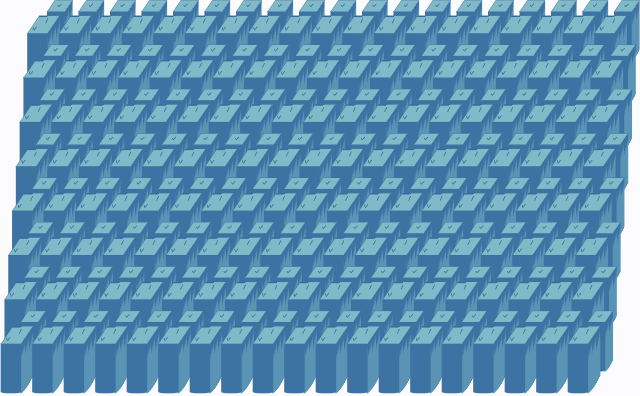
A Shadertoy shader for this pattern:

```glsl
// Draws a slanted field of paired blue blocks, stacked in overlapping rows, back to front.

const vec2  CANVAS      = vec2(768.0, 474.0);  // design units across and down
const int   ROWS        = 8;
const float COLUMNS     = 19.0;
const vec2  FIRST       = vec2(0.8, 62.2);     // front top-left corner of the lowest block
const float PITCH       = 37.8;                // step between columns
const vec2  ROW_STEP    = vec2(4.55, 53.1);    // step between rows
const vec2  BACK_OFFSET = vec2(23.7, 26.0);    // small block behind its large one
const vec2  LARGE_TOP   = vec2(24.6, 21.5);    // width and depth of the lids
const vec2  SMALL_TOP   = vec2(21.4, 13.8);
const float SHEAR       = 0.68;                // sideways lean of the lids
const float BLOCK_H     = 59.0;
const float OUTLINE     = 0.4;
const float STROKE      = 0.45;
const float TOOTH_W     = 4.9;                 // ragged shadow on the side faces
const float TOOTH_H     = 15.0;
const float DIM_BAND    = 4.0;                 // half shade below the ragged shadow

const vec3 PAPER    = vec3(0.99, 0.99, 1.00);
const vec3 FRONT    = vec3(0.24, 0.45, 0.64);
const vec3 LID      = vec3(0.50, 0.73, 0.79);
const vec3 SIDE     = vec3(0.35, 0.58, 0.71);
const vec3 HALF_DIM = vec3(0.29, 0.51, 0.67);
const vec3 INK      = vec3(0.22, 0.42, 0.61);

float pixelSize;

float hash(float n) { return fract(sin(n * 91.7) * 437.5); }

float cover(float d) { return clamp(0.5 - d / pixelSize, 0.0, 1.0); }

void paint(inout vec3 col, vec3 ink, float d) { col = mix(col, ink, cover(d)); }

// Signed distance to the span lo..hi
float span(float x, float lo, float hi) { return max(lo - x, x - hi); }

float segment(vec2 p, vec2 a, vec2 b) {
    vec2 ab = b - a;
    return length(p - a - ab * clamp(dot(p - a, ab) / dot(ab, ab), 0.0, 1.0));
}

// Depth of the ragged shadow below the lid edge
float raggedEdge(float x) {
    float tooth = floor(x / TOOTH_W);
    float rise = fract(x / TOOTH_W);
    return 4.0 + TOOTH_H * (0.5 + 0.5 * hash(tooth + 3.0)) * (1.0 - rise);
}

void drawSide(inout vec3 col, vec2 p, vec2 top) {
    float x = p.x - top.x;
    float width = top.y * SHEAR;
    float edge = clamp(x / SHEAR, 0.0, top.y);
    float below = edge - p.y;
    // Base sweeps up in a curve to the far corner
    float base = -BLOCK_H + edge * (0.5 + 0.5 * clamp(x / width, 0.0, 1.0));
    float shape = max(span(x, -1.0, width), span(p.y, base, edge));
    float ragged = raggedEdge(x);
    vec3 tone = mix(SIDE, HALF_DIM, cover((below - ragged - DIM_BAND) * 0.35));
    tone = mix(tone, FRONT, cover((below - ragged) * 0.35));
    paint(col, tone, shape);
}

void drawFront(inout vec3 col, vec2 p, vec2 top) {
    // Base curves up toward both corners
    float bend = 2.0 * p.x / top.x - 1.0;
    float base = -BLOCK_H + 1.5 * pow(abs(bend), 4.0);
    paint(col, FRONT, max(span(p.x, 0.0, top.x), span(p.y, base, 0.5)));
}

void drawLid(inout vec3 col, vec2 p, vec2 top, float notch) {
    float u = p.x - p.y * SHEAR;
    float lean = inversesqrt(1.0 + SHEAR * SHEAR);
    float sides = span(u, 0.0, top.x) * lean;
    float far = top.y - notch * (1.0 - smoothstep(0.40, 0.46, u / top.x));
    paint(col, INK, max(sides, span(p.y, 0.0, top.y)));
    paint(col, LID, max(sides, span(p.y, 0.0, far)) + OUTLINE);
}

void drawSmallBlock(inout vec3 col, vec2 p) {
    drawSide(col, p, SMALL_TOP);
    drawFront(col, p, SMALL_TOP);
    drawLid(col, p, SMALL_TOP, 0.0);
    // Tick
    vec2 foot = vec2(14.2, 6.2);
    float tick = min(segment(p, vec2(13.0, 7.8), foot), segment(p, foot, vec2(17.0, 9.2)));
    paint(col, INK, tick - STROKE);
}

void drawLargeBlock(inout vec3 col, vec2 p) {
    drawSide(col, p, LARGE_TOP);
    drawFront(col, p, LARGE_TOP);
    drawLid(col, p, LARGE_TOP, 1.4);
    // Small vee near the front, slash near the back
    vec2 foot = vec2(8.2, 4.0);
    float marks = min(segment(p, vec2(7.2, 7.0), foot), segment(p, foot, vec2(11.0, 7.6)));
    marks = min(marks, segment(p, vec2(22.4, 12.8), vec2(24.6, 17.4)));
    paint(col, INK, marks - STROKE);
}

// One row of equal blocks, left to right; only nearby columns are visited
void drawRow(inout vec3 col, vec2 p, bool large) {
    if (p.y > LARGE_TOP.y + 2.0 || p.y < -BLOCK_H - 2.0) return;
    float nearest = floor(p.x / PITCH);
    for (float k = -1.0; k <= 1.0; k++) {
        float column = nearest + k;
        if (column < 0.0 || column >= COLUMNS) continue;
        vec2 q = p - vec2(column * PITCH, 0.0);
        if (large) drawLargeBlock(col, q);
        else drawSmallBlock(col, q);
    }
}

void mainImage(out vec4 fragColor, in vec2 fragCoord) {
    vec2 p = fragCoord / iResolution.xy * CANVAS;
    pixelSize = CANVAS.x / iResolution.x;
    vec3 col = PAPER;
    for (int row = ROWS - 1; row >= 0; row--) {
        vec2 q = p - FIRST - ROW_STEP * float(row);
        drawRow(col, q - BACK_OFFSET, false);
        drawRow(col, q, true);
    }
    fragColor = vec4(col, 1.0);
}
```
